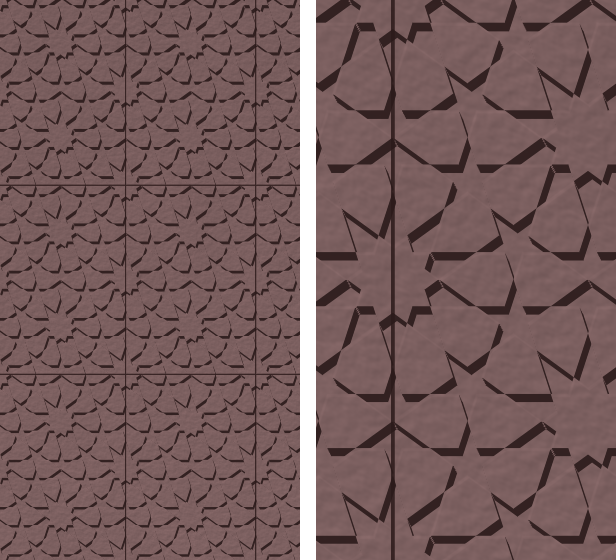
Left: the whole. Right: its middle third, enlarged.
Reproduce this pattern procedurally as a WebGL 1 fragment shader.

```glsl
precision highp float;
// Carved plaster panels with a tenfold star pattern, lit from the upper left.
uniform vec2 u_resolution;

const float PI = 3.14159265;
const float EDGE = 0.0339;               // tile edge as a share of canvas height
const vec2 PANEL_CORNER = vec2(0.2243, 0.6693);
const vec2 HALF_CELL = vec2(3.427, 2.490); // star spacing in tile edges
const float LINE_OFFSET = 0.4755;        // distance of the lines from a star center
const vec2 TO_LIGHT = vec2(-0.45, 0.89);

vec2 direction(float degrees) {
  float a = radians(degrees);
  return vec2(cos(a), sin(a));
}

vec2 hashGradient(vec2 cell) {
  vec3 h = fract(cell.xyx * vec3(0.1031, 0.1030, 0.0973));
  h += dot(h, h.yzx + 33.33);
  float a = 2.0 * PI * fract((h.x + h.y) * h.z);
  return vec2(cos(a), sin(a));
}

float gradientNoise(vec2 p) {
  vec2 i = floor(p), f = fract(p);
  vec2 u = f * f * f * (f * (f * 6.0 - 15.0) + 10.0);
  vec2 o = vec2(0.0, 1.0);
  float low = mix(dot(hashGradient(i), f), dot(hashGradient(i + o.yx), f - o.yx), u.x);
  float high = mix(dot(hashGradient(i + o), f - o), dot(hashGradient(i + 1.0), f - 1.0), u.x);
  return mix(low, high, u.y);
}

float roughness(vec2 p) {
  float sum = 0.0, amplitude = 0.5;
  for (int i = 0; i < 3; i++) {
    sum += amplitude * gradientNoise(p);
    p = mat2(1.6, 1.2, -1.2, 1.6) * p + 7.3;
    amplitude *= 0.6;
  }
  return sum;
}

// Folds p into half a sector of an n-fold star with a tip at tipAngle.
vec2 foldSector(vec2 p, float n, float tipAngle) {
  float sector = 2.0 * PI / n;
  float a = mod(atan(p.y, p.x) - radians(tipAngle) + 0.5 * sector, sector) - 0.5 * sector;
  return length(p) * vec2(cos(a), abs(sin(a)));
}

// Star of five points, tips on the pentagon edge midpoints.
float pentagramDistance(vec2 p, float tipAngle) {
  vec2 q = foldSector(p, 5.0, tipAngle);
  return dot(q - vec2(0.688, 0.0), direction(72.0));
}

// Ring of ten darts around a raised ten-pointed star.
float dartRingDistance(vec2 p) {
  vec2 q = foldSector(p, 10.0, 18.0);
  return max(dot(q, direction(72.0)) - LINE_OFFSET, LINE_OFFSET - dot(q, direction(-36.0)));
}

// Two three-pointed hollows meeting at a hexagon center.
float hexagonDistance(vec2 p) {
  vec2 q = abs(p);
  float wedge = dot(q, direction(18.0)) - 0.2939;
  return max(dot(q, direction(-54.0)), min(q.y - LINE_OFFSET, wedge));
}

// Negative in the hollows, positive on the raised faces.
float reliefDistance(vec2 p) {
  vec2 q = abs(mod(p + HALF_CELL, 2.0 * HALF_CELL) - HALF_CELL);
  if (length(q) > length(HALF_CELL - q)) q = HALF_CELL - q;
  float d = min(dartRingDistance(q), hexagonDistance(q - vec2(0.0, HALF_CELL.y)));
  d = min(d, pentagramDistance(q - 2.227 * direction(18.0), 198.0));
  return min(d, pentagramDistance(q - 2.227 * direction(54.0), 234.0));
}

float raisedCover(vec2 p, float blur) {
  return smoothstep(-blur, blur, reliefDistance(p));
}

// Shadow cast into the hollows by the raised faces.
float castShadow(vec2 p, float reach, float blur) {
  float blocked = 0.0;
  for (int i = 1; i <= 5; i++) {
    blocked = max(blocked, raisedCover(p + TO_LIGHT * reach * float(i) / 5.0, blur));
  }
  return blocked * (1.0 - raisedCover(p, blur));
}

float panelSeam(vec2 p, float halfWidth, float blur) {
  vec2 period = HALF_CELL * vec2(2.0, 4.0);
  vec2 d = abs(mod(p + 0.5 * period, period) - 0.5 * period);
  return 1.0 - smoothstep(halfWidth - blur, halfWidth + blur, min(d.x, d.y));
}

void main() {
  vec2 uv = gl_FragCoord.xy / u_resolution.y;
  vec2 p = (uv - PANEL_CORNER) / EDGE;
  float pixel = 1.0 / (u_resolution.y * EDGE);

  // Rough plaster, shaded by its slope toward the light
  vec2 grain = p * vec2(2.6, 3.4);
  float slope = roughness(grain) - roughness(grain + TO_LIGHT * 0.3);
  float mottling = gradientNoise(p * 0.35);
  vec3 color = vec3(0.482, 0.372, 0.372) * (1.0 + 0.17 * slope + 0.025 * mottling);
  color *= mix(1.02, 0.98, uv.y);

  // Carved relief, with shadows growing toward the top
  float reach = mix(0.14, 0.19, uv.y);
  float shadow = castShadow(p, reach, 0.6 * pixel);
  float rim = raisedCover(p, pixel) * (1.0 - raisedCover(p + TO_LIGHT * 0.06, pixel));
  color *= 1.0 + 0.05 * rim;
  color = mix(color, vec3(0.18, 0.115, 0.115), 0.94 * shadow);

  // Joints between panels
  color = mix(color, vec3(0.17, 0.10, 0.10), 0.85 * panelSeam(p, 0.033, 0.5 * pixel));
  gl_FragColor = vec4(color, 1.0);
}
```
